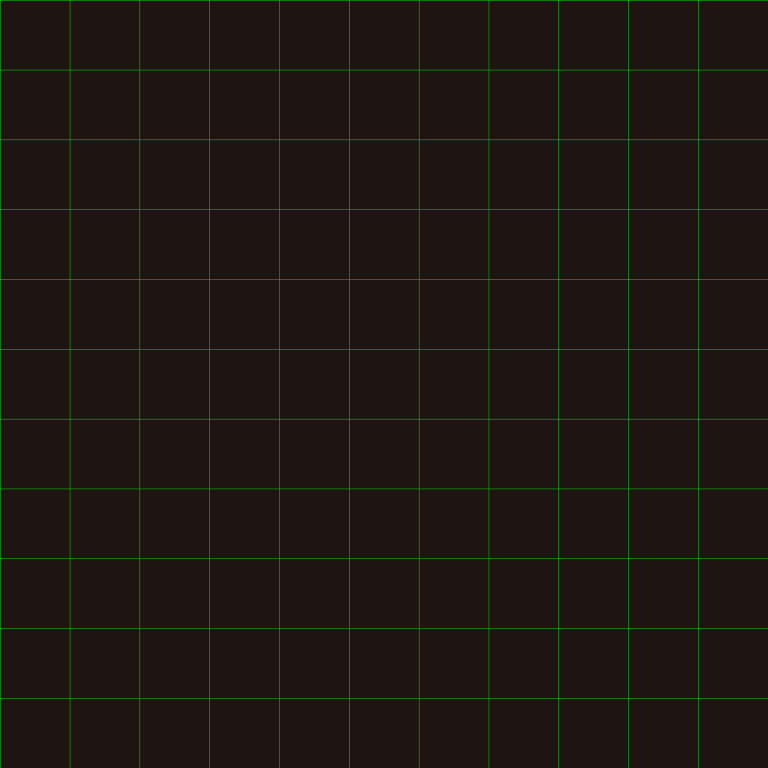
Reproduce this pattern procedurally as a three.js fragment shader.

```glsl
// Hairline green grid of square cells on a near-black brown ground.
// Each cell carries one line on its left and one on its top side; the lines
// are box-filtered analytically, so they stay even at any canvas size.

varying vec2 vUv;

const float CELLS = 11.0;          // repeats across and down
const float LINE_WIDTH = 0.00058;  // in canvas units
const vec3 GROUND_COLOR = vec3(0.118, 0.082, 0.071);
const vec3 LINE_COLOR = vec3(0.0, 0.95, 0.0);

// Total line width passed between 0 and p, with p counted in cells
vec2 lineIntegral(vec2 p) {
  float width = LINE_WIDTH * CELLS;
  return floor(p) * width + min(fract(p), width);
}

// Share of the filter footprint around p that the lines cover, per axis
vec2 lineCoverage(vec2 p, vec2 footprint) {
  vec2 halfSize = 0.5 * footprint;
  return (lineIntegral(p + halfSize) - lineIntegral(p - halfSize)) / footprint;
}

void main() {
  // Cell coordinates, counted from the upper left corner
  vec2 p = vec2(vUv.x, 1.0 - vUv.y) * CELLS;
  vec2 footprint = max(fwidth(p), vec2(0.0001));

  // Union of the vertical and horizontal lines
  vec2 covered = clamp(lineCoverage(p, footprint), 0.0, 1.0);
  float grid = 1.0 - (1.0 - covered.x) * (1.0 - covered.y);

  gl_FragColor = vec4(mix(GROUND_COLOR, LINE_COLOR, grid), 1.0);
}
```
